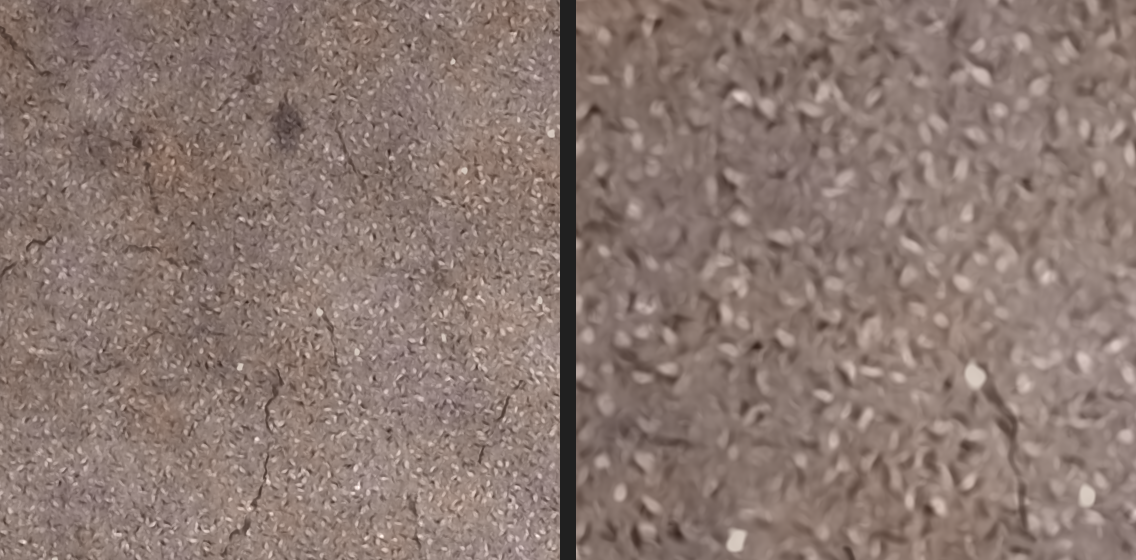
Left: the whole. Right: its middle third, enlarged.
This texture is drawn by a three.js fragment shader. Its source:

```glsl
varying vec2 vUv;

vec2 hash2(vec2 p) {
  p = vec2(dot(p, vec2(127.1, 311.7)), dot(p, vec2(269.5, 183.3)));
  return fract(sin(p) * 43758.55);
}

// Gradient noise, roughly -0.7 to 0.7
float noise(vec2 p) {
  vec2 cell = floor(p), f = fract(p);
  vec2 u = f * f * f * (f * (f * 6.0 - 15.0) + 10.0);
  vec2 e = vec2(0.0, 1.0);
  float a = dot(hash2(cell) * 2.0 - 1.0, f);
  float b = dot(hash2(cell + e.yx) * 2.0 - 1.0, f - e.yx);
  float c = dot(hash2(cell + e.xy) * 2.0 - 1.0, f - e.xy);
  float d = dot(hash2(cell + e.yy) * 2.0 - 1.0, f - e.yy);
  return mix(mix(a, b, u.x), mix(c, d, u.x), u.y);
}

float fbm(vec2 p) {
  return noise(p) + 0.5 * noise(p * 2.1 + 7.3) + 0.25 * noise(p * 4.3 + 2.9);
}

mat2 rotation(float angle) {
  float c = cos(angle), s = sin(angle);
  return mat2(c, -s, s, c);
}

// Elongated grains, each with a dark pit beside it
float grains(vec2 p, float seed) {
  p += 0.22 * vec2(noise(p * 1.3), noise(p * 1.3 + 37.0));
  vec2 cell = floor(p);
  float tone = 0.0;
  for (int j = -1; j <= 1; j++) {
    for (int i = -1; i <= 1; i++) {
      vec2 id = cell + vec2(float(i), float(j));
      vec2 place = hash2(id + seed);
      vec2 look = hash2(id + seed + 41.7);
      vec2 kind = hash2(id + seed + 83.1);
      vec2 q = rotation(1.9 + (look.x - 0.5) * 2.6) * (p - id - place);
      vec2 size = vec2(0.36 + 0.2 * look.y, 0.22 + 0.12 * kind.y);
      float body = smoothstep(1.35, 0.35, length(q / size));
      float side = kind.y > 0.5 ? 0.38 : -0.38;
      float pit = smoothstep(1.4, 0.2, length((q - vec2(0.1, side)) / size));
      tone += body * kind.x * kind.x * 0.27 - pit * (1.0 - body) * look.y * 0.18;
    }
  }
  return tone;
}

// Broken, jagged dark cracks, one per coarse cell
float cracks(vec2 p) {
  vec2 bent = p + 0.024 * vec2(noise(p * 13.0), noise(p * 13.0 + 31.0))
                + 0.017 * vec2(noise(p * 42.0), noise(p * 42.0 + 17.0))
                + 0.006 * vec2(noise(p * 110.0), noise(p * 110.0 + 5.0));
  float dark = 0.0;
  for (int i = 0; i < 20; i++) {
    float n = float(i);
    vec2 look = hash2(vec2(n, 5.3));
    vec2 center = (vec2(mod(n, 4.0), floor(n / 4.0)) + hash2(vec2(n, 9.7))) / vec2(4.0, 5.0);
    vec2 q = rotation(look.x * 3.14) * (bent - center);
    float reach = 0.04 + 0.06 * look.y;
    float gap = length(vec2(max(abs(q.x) - reach, 0.0), q.y));
    float strength = smoothstep(0.0, 0.7, hash2(vec2(n, 21.3)).x);
    dark = max(dark, strength * smoothstep(0.0065, 0.0008, gap));
  }
  return dark * smoothstep(-0.35, 0.2, noise(p * 45.0 + 4.0));
}

// Sparse pale stones
float stones(vec2 p) {
  float pale = 0.0;
  for (int i = 0; i < 9; i++) {
    float n = float(i);
    vec2 q = p - hash2(vec2(n, 63.1));
    q += 0.006 * vec2(noise(p * 90.0), noise(p * 90.0 + 8.0));
    float radius = 0.006 + 0.008 * pow(hash2(vec2(n, 77.9)).x, 3.0);
    pale = max(pale, smoothstep(1.2, 0.6, length(q * vec2(1.15, 0.9)) / radius));
  }
  return pale;
}

void main() {
  vec2 p = vUv;
  float patches = fbm(p * 4.0 + 3.0);
  float relief = 0.8 + 0.22 * (p.x - p.y) + 0.5 * noise(p * 9.0 + 12.0);

  // Broad patches, mottling and grains
  float tone = 0.085 * patches + 0.06 * (p.x - p.y) + 0.06 * noise(p * 19.0 + 6.0);
  tone += 0.07 * noise(p * 42.0 + 1.0) + 0.09 * noise(p * vec2(100.0, 80.0));
  tone += 0.05 * noise(p * vec2(180.0, 145.0));
  tone += relief * (grains(p * 72.0, 3.0) + 0.32 * grains(p * 112.0 + 0.5, 19.0));

  // Soft grimy stains and one darker spot
  float stain = smoothstep(0.15, 0.65, fbm(p * vec2(3.5, 4.5) + 22.0));
  vec2 spot = (p - vec2(0.51, 0.775)) * vec2(1.15, 0.85);
  float grime = smoothstep(0.055, 0.01, length(spot) + 0.03 * noise(p * 40.0));
  tone -= 0.1 * stain + 0.17 * grime;

  // Warm and violet tints over the brown base
  float tint = fbm(p * 5.0 + 51.0);
  vec3 color = vec3(0.552, 0.482, 0.452) + tone;
  color += max(tint, 0.0) * vec3(0.04, 0.0, -0.03);
  color += max(-tint, 0.0) * vec3(-0.01, -0.015, 0.03);
  color += (stain + grime) * vec3(-0.015, -0.005, 0.015);

  color = mix(color, vec3(0.25, 0.18, 0.15), 0.8 * cracks(p));
  color = mix(color, vec3(0.87, 0.82, 0.78), 0.9 * stones(p));
  gl_FragColor = vec4(clamp(color, 0.0, 1.0), 1.0);
}
```
